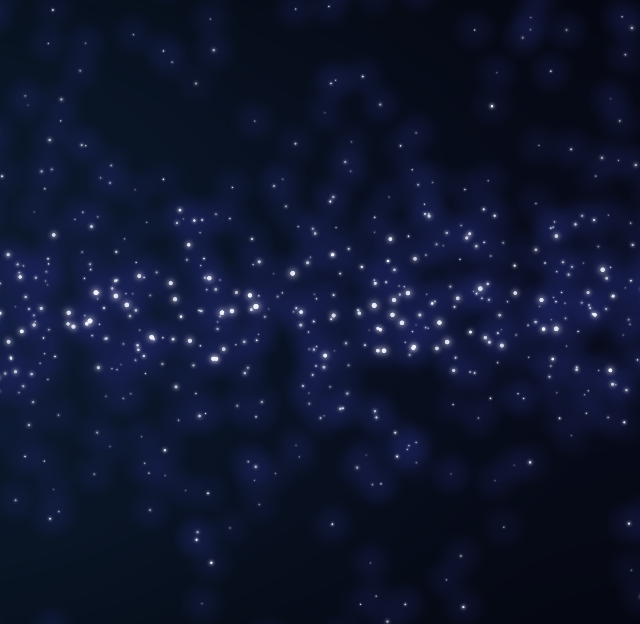
This background is drawn by a Shadertoy shader. Its source:

```glsl
// Night sky: a dense horizontal band of glowing stars over a dark navy gradient.

// Sky colours
const vec3 SKY_LEFT   = vec3(0.043, 0.100, 0.178);
const vec3 SKY_RIGHT  = vec3(0.027, 0.043, 0.100);
const vec3 HALO_COLOR = vec3(0.110, 0.137, 0.370);
const vec3 STAR_COLOR = vec3(0.94, 0.95, 1.00);
const float EDGE_DIMMING = 0.30;

// Star band, in units of canvas height
const float BAND_HEIGHT = 0.505;
const float BAND_WIDTH  = 0.085;
const float MIST_WIDTH  = 0.27;
const float BAND_DENSITY = 0.52;
const float MIST_DENSITY = 0.22;
const float FIELD_DENSITY = 0.07;

// Stars and halos
const int   LAYERS = 4;
const float CELL = 0.045;
const float HALO_RADIUS = 0.043;   // must stay below CELL
const float HALO_STRENGTH = 0.32;
const float MIN_RADIUS = 0.0010;
const float MAX_RADIUS = 0.0047;

// Sparse regions: centre x, centre y, radius
const vec3 VOIDS[7] = vec3[7](
    vec3(0.19, 0.84, 0.07), vec3(0.43, 0.88, 0.09), vec3(0.69, 0.88, 0.10),
    vec3(0.17, 0.08, 0.14), vec3(0.88, 0.07, 0.13), vec3(0.70, 0.16, 0.08),
    vec3(0.64, 0.39, 0.05));

// Integer hash giving three values in 0..1
vec3 hash3(ivec3 key) {
    uvec3 v = uvec3(key) * 1664525u + 1013904223u;
    v.x += v.y * v.z; v.y += v.z * v.x; v.z += v.x * v.y;
    v ^= v >> 16u;
    v.x += v.y * v.z; v.y += v.z * v.x; v.z += v.x * v.y;
    return vec3(v >> 8u) / 16777216.0;
}

float cornerSlope(ivec2 corner, vec2 offset) {
    float angle = 6.28318 * hash3(ivec3(corner, 91)).x;
    return dot(vec2(cos(angle), sin(angle)), offset);
}

float gradientNoise(vec2 p) {
    ivec2 i = ivec2(floor(p));
    vec2 f = fract(p);
    vec2 u = f * f * f * (f * (f * 6.0 - 15.0) + 10.0);
    float low  = mix(cornerSlope(i, f),
                     cornerSlope(i + ivec2(1, 0), f - vec2(1, 0)), u.x);
    float high = mix(cornerSlope(i + ivec2(0, 1), f - vec2(0, 1)),
                     cornerSlope(i + ivec2(1, 1), f - vec2(1, 1)), u.x);
    return mix(low, high, u.y);
}

float bell(float x, float width) {
    return exp(-x * x / (width * width));
}

// Chance that a cell holds a star
float starDensity(vec2 p) {
    float dy = p.y - BAND_HEIGHT;
    float density = FIELD_DENSITY + BAND_DENSITY * bell(dy, BAND_WIDTH)
                  + MIST_DENSITY * bell(dy, MIST_WIDTH);
    density *= 1.0 + 0.8 * gradientNoise(p * 9.0);
    for (int i = 0; i < VOIDS.length(); i++) {
        float d = distance(p, VOIDS[i].xy) / VOIDS[i].z;
        density *= smoothstep(0.6, 1.15, d);
    }
    return density;
}

vec3 skyGradient(vec2 uv) {
    vec3 sky = mix(SKY_LEFT, SKY_RIGHT, smoothstep(-0.15, 1.0, uv.x));
    float edge = abs(uv.y - 0.5) * 2.0;
    return sky * (1.0 - EDGE_DIMMING * edge * edge);
}

// Adds up star light (x) and halo light (y) over the nearby cells of a layer
vec2 starLayer(vec2 p, int layer, float pixel) {
    vec2 shift = hash3(ivec3(7, 3, layer)).xy;
    vec2 grid = p / CELL + shift;
    ivec2 home = ivec2(floor(grid));
    vec2 light = vec2(0.0);
    for (int y = -1; y <= 1; y++)
    for (int x = -1; x <= 1; x++) {
        ivec2 id = home + ivec2(x, y);
        vec3 place = hash3(ivec3(id, layer));
        vec2 center = (vec2(id) + place.xy - shift) * CELL;
        float d = distance(p, center);
        if (d > HALO_RADIUS || place.z > starDensity(center)) continue;

        vec3 look = hash3(ivec3(id, layer + 64));
        float band = bell(center.y - BAND_HEIGHT, BAND_WIDTH * 1.4);
        float size = look.x * look.x * (0.35 + 0.65 * band);
        float radius = mix(MIN_RADIUS, MAX_RADIUS, size);
        float glare = mix(0.3, 1.0, max(look.y, sqrt(size)));
        float core = 1.0 - smoothstep(radius - pixel, radius + pixel, d);
        float skirt = 0.4 * bell(d, radius * 2.0);
        float fade = 1.0 - d * d / (HALO_RADIUS * HALO_RADIUS);
        light += vec2(glare * max(core, skirt), fade * fade * (0.7 + 0.6 * look.z));
    }
    return light;
}

void mainImage(out vec4 fragColor, in vec2 fragCoord) {
    vec2 p = fragCoord / iResolution.y;
    float pixel = 0.7 / iResolution.y;
    vec2 light = vec2(0.0);
    for (int layer = 0; layer < LAYERS; layer++) light += starLayer(p, layer, pixel);

    vec3 color = skyGradient(fragCoord / iResolution.xy);
    color = mix(color, HALO_COLOR, 1.0 - exp(-HALO_STRENGTH * light.y));
    color = mix(color, STAR_COLOR, min(light.x, 1.0));
    fragColor = vec4(color, 1.0);
}
```
